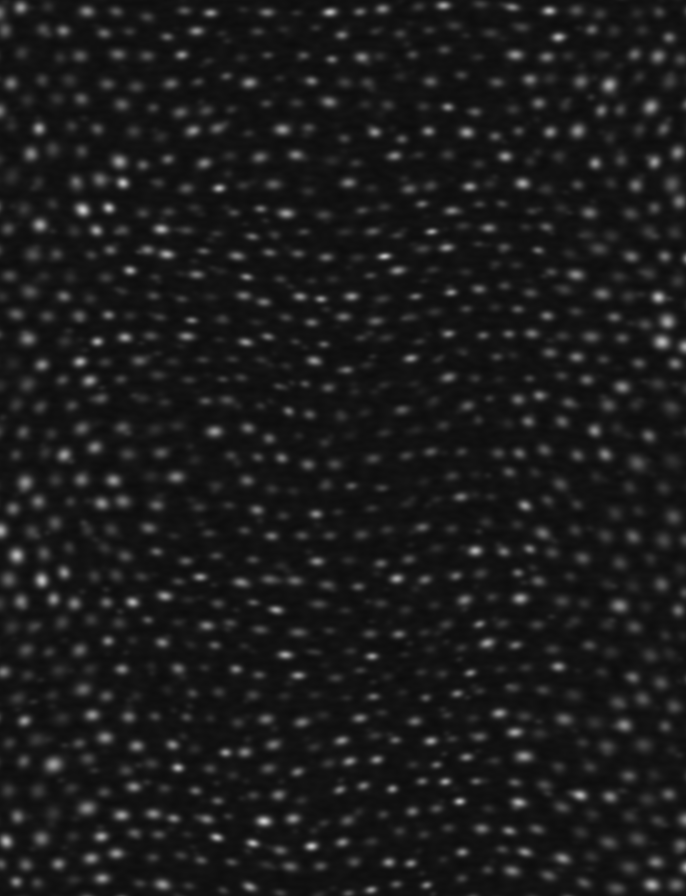
A Shadertoy shader for this pattern:

```glsl
// Mosaic of soft glowing spots in staggered, wavering rows on near-black.

// Lengths are fractions of the canvas height.
const vec2  PITCH        = vec2(0.0333, 0.0263);   // 23 spots across, 38 rows
const vec2  SIGMA_CENTRE = vec2(0.0050, 0.0032);   // flattened spots
const vec2  SIGMA_SIDE   = vec2(0.0053, 0.0048);   // rounder spots
const vec2  FAINT_SIGMA  = vec2(0.0036, 0.0026);
const float JITTER       = 0.40;                   // in cells, full range
const float FAINT_JITTER = 0.90;
const float WARP         = 0.024;
const float WARP_FREQ    = 4.5;
const float GLOW_MIN     = 0.11;
const float GLOW_RANGE   = 0.50;
const float FAINT_GLOW   = 0.10;
const float BACKGROUND   = 0.066;
const float GRAIN        = 0.022;
const vec2  GRAIN_FREQ   = vec2(75.0, 130.0);
const vec2  DIM_CENTRE   = vec2(0.45, 0.49);
const vec2  DIM_SIZE     = vec2(0.09, 0.06);
const float DIM_DEPTH    = 0.55;

// Integer hash: two values in 0..1 per cell.
vec2 hash2(vec2 cell, uint seed) {
    ivec2 c = ivec2(cell);
    uvec2 h = uvec2(c) * uvec2(1597334677u, 381201580u);
    uint n = (h.x ^ h.y ^ (seed * 747796405u)) * 277803737u;
    n = (n ^ (n >> 15)) * 224682251u;
    n ^= n >> 13;
    return vec2(n & 65535u, n >> 16) / 65535.0;
}

float cornerSlope(vec2 cell, vec2 offset, uint seed) {
    float angle = 6.28318 * hash2(cell, seed).x;
    return dot(vec2(cos(angle), sin(angle)), offset);
}

// Gradient noise, roughly -0.7..0.7.
float gradientNoise(vec2 p, uint seed) {
    vec2 i = floor(p), f = p - i;
    vec2 u = f * f * f * (f * (f * 6.0 - 15.0) + 10.0);
    vec2 e = vec2(1.0, 0.0);
    return mix(mix(cornerSlope(i, f, seed), cornerSlope(i + e, f - e, seed), u.x),
               mix(cornerSlope(i + e.yx, f - e.yx, seed),
                   cornerSlope(i + 1.0, f - 1.0, seed), u.x), u.y);
}

// Sum of Gaussian spots on a jittered, staggered lattice.
float spots(vec2 p, vec2 sigma, float jitter, float low, float range, uint seed) {
    float sum = 0.0;
    float baseRow = floor(p.y / PITCH.y);
    for (int j = -1; j <= 1; j++) {
        float row = baseRow + float(j);
        float stagger = 0.5 * mod(row, 2.0);
        float baseColumn = floor(p.x / PITCH.x - stagger);
        for (int i = -1; i <= 1; i++) {
            vec2 cell = vec2(baseColumn + float(i), row);
            vec2 shift = (hash2(cell, seed) - 0.5) * jitter;
            vec2 vary = hash2(cell, seed + 1u);
            vec2 centre = (cell + 0.5 + vec2(stagger, 0.0) + shift) * PITCH;
            vec2 d = (p - centre) / (sigma * mix(0.85, 1.15, vary.y));
            float glow = low + range * pow(vary.x, 1.8);
            sum += glow * exp(-0.5 * dot(d, d));
        }
    }
    return sum;
}

void mainImage(out vec4 fragColor, in vec2 fragCoord) {
    vec2 p = fragCoord / iResolution.y;
    float side = abs(2.0 * fragCoord.x / iResolution.x - 1.0);

    // Bend the rows.
    vec2 warped = p + WARP * vec2(gradientNoise(p * WARP_FREQ, 11u),
                                  gradientNoise(p * WARP_FREQ, 12u));

    // Spots are flat in the middle and rounder towards the sides.
    vec2 sigma = mix(SIGMA_CENTRE, SIGMA_SIDE, smoothstep(0.35, 0.95, side));
    float light = spots(warped, sigma, JITTER, GLOW_MIN, GLOW_RANGE, 21u);
    light += spots(warped, FAINT_SIGMA, FAINT_JITTER, 0.0, FAINT_GLOW, 31u);

    // Broad uneven lighting with one dim patch.
    vec2 d = (p - DIM_CENTRE) / DIM_SIZE;
    float shade = 1.0 + 0.6 * gradientNoise(p * 6.0, 41u);
    shade *= 1.0 - DIM_DEPTH * exp(-0.5 * dot(d, d));

    // Fine streaky grain in the dark ground.
    float grain = gradientNoise(p * GRAIN_FREQ, 51u)
                + 0.6 * gradientNoise(p * GRAIN_FREQ * 0.4, 52u);
    float value = BACKGROUND + GRAIN * grain + light * shade;
    fragColor = vec4(vec3(clamp(value, 0.0, 1.0)), 1.0);
}
```
